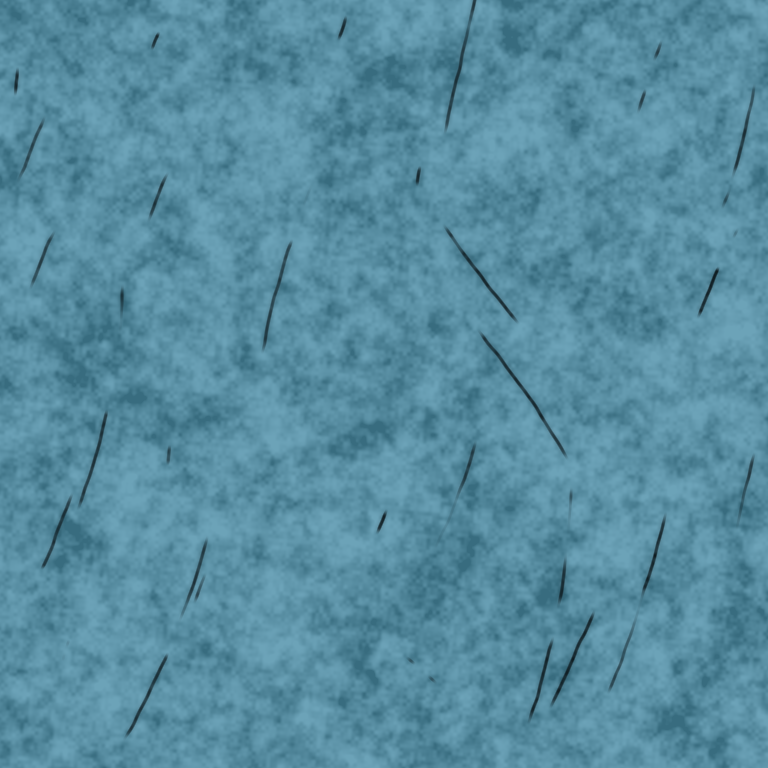
A WebGL 2 fragment shader for this texture:

```glsl
#version 300 es
precision highp float;

uniform vec2 u_resolution;
out vec4 fragColor;

#define BASE_COLOR vec3(0.345, 0.556, 0.636)
#define TONE_STEP vec3(0.042, 0.044, 0.046)
#define INK_COLOR vec3(0.045, 0.085, 0.10)
#define STRAND_GRID ivec2(5, 6)
#define STRAND_WIDTH 0.0036
#define MIN_LENGTH 0.028
#define MAX_LENGTH 0.36
#define FALLING_SHARE 0.27
#define GAP_FREQUENCY 20.0

float hash(vec2 p) {
    uvec2 q = uvec2(ivec2(floor(p)) + 32768) * uvec2(1597u, 3571u);
    uint n = (q.x ^ q.y) * 747796u + q.x;
    n = (n ^ (n >> 15)) * 739981u;
    n = (n ^ (n >> 13)) * 668265u;
    n ^= n >> 16;
    return float(n & 65535u) / 65535.0;
}

float valueNoise(vec2 p) {
    vec2 cell = floor(p);
    vec2 f = fract(p);
    f = f * f * (3.0 - 2.0 * f);
    float low = mix(hash(cell), hash(cell + vec2(1, 0)), f.x);
    float high = mix(hash(cell + vec2(0, 1)), hash(cell + vec2(1, 1)), f.x);
    return mix(low, high, f.y);
}

// Mottled cloth: centred noise, strongest at the middle scales
float mottle(vec2 p) {
    const mat2 turn = mat2(0.8, 0.6, -0.6, 0.8);
    float sum = 0.0;
    float frequency = 5.0;
    for (int octave = 0; octave < 6; octave++) {
        float x = (float(octave) - 3.1) / 2.6;
        float weight = 0.7 * exp(-x * x);
        sum += weight * (valueNoise(p * frequency + 17.0 * float(octave)) - 0.5);
        p = turn * p;
        frequency *= 2.1;
    }
    return sum / 0.27;
}

// Coverage of one thin, slightly bent and broken strand
float strand(vec2 p, vec2 id) {
    vec2 seed = id * 13.0 + 5.0;
    vec2 jitter = vec2(hash(seed), hash(seed + vec2(1, 0)));
    vec2 center = (id + jitter) / vec2(STRAND_GRID);
    float sizePick = hash(seed + vec2(2, 0));
    float halfLength = 0.5 * mix(MIN_LENGTH, MAX_LENGTH, sizePick * sizePick * sizePick);

    // Most strands stand steeply, the others fall to the right
    float spread = hash(seed + vec2(3, 0));
    bool falling = hash(seed + vec2(4, 0)) < FALLING_SHARE;
    float angle = radians(falling ? mix(-62.0, -36.0, spread) : mix(65.0, 83.0, spread));
    vec2 axis = vec2(cos(angle), sin(angle));

    vec2 offset = p - center;
    float along = dot(offset, axis);
    float bend = mix(-0.6, 0.6, hash(seed + vec2(5, 0)));
    float wobble = 0.002 * (valueNoise(vec2(along * 50.0, seed.x + seed.y)) - 0.5);
    float across = abs(dot(offset, vec2(-axis.y, axis.x)) - bend * along * along - wobble);

    // Tapered ends and gaps along the length
    float taper = smoothstep(halfLength, halfLength - min(0.02, 0.6 * halfLength), abs(along));
    float gapNoise = valueNoise(vec2(along * GAP_FREQUENCY + 40.0, seed.x * 7.0 + seed.y));
    float presence = taper * smoothstep(0.24, 0.46, gapNoise);
    float grain = mix(0.72, 1.0, valueNoise(p * 170.0));
    float strength = mix(0.65, 1.0, hash(seed + vec2(6, 0)));

    float width = STRAND_WIDTH * mix(0.75, 1.0, presence);
    float outer = max(width, 1.5 / u_resolution.y);
    float core = smoothstep(outer, 0.2 * width, across);
    float halo = 0.13 * smoothstep(2.4 * width, 0.0, across);
    return presence * strength * max(core * grain, halo);
}

void main() {
    vec2 p = gl_FragCoord.xy / u_resolution.y;

    // Blue ground, with the brightest tones held back
    float tone = mottle(p);
    tone -= 0.11 * (tone * tone - 1.0);
    vec3 color = BASE_COLOR + TONE_STEP * clamp(tone, -3.0, 1.9);

    // Scattered dark strands
    float ink = 0.0;
    for (int row = 0; row < STRAND_GRID.y; row++) {
        for (int column = 0; column < STRAND_GRID.x; column++) {
            ink = max(ink, strand(p, vec2(column, row)));
        }
    }
    color = mix(color, INK_COLOR, ink);
    fragColor = vec4(color, 1.0);
}
```
